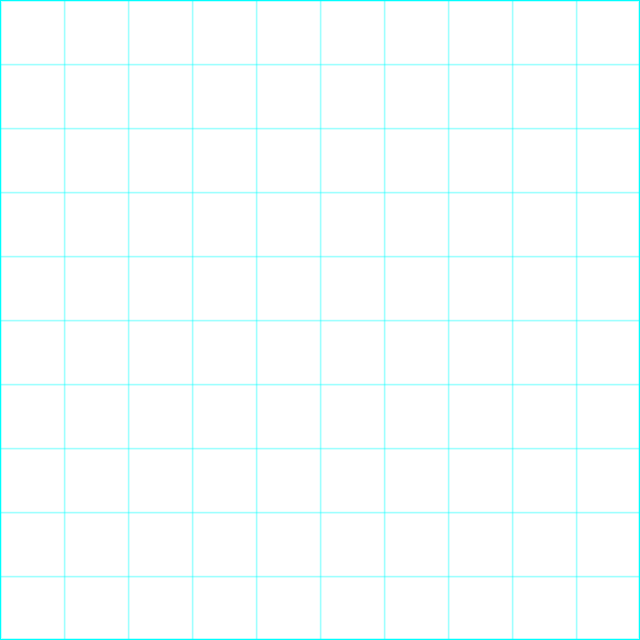
Write a Shadertoy shader that draws this pattern.

```glsl
const float CELLS = 10.0;                 // cells across and down
const float LINE_WIDTH = 1.3 / 512.0;
const float LINE_OPACITY = 0.38;
const float LINE_SHIFT = 0.5 / 512.0;     // inner lines sit slightly right and down
const float BORDER_WIDTH = 1.0 / 512.0;
const vec3 PAPER = vec3(1.0);
const vec3 INK = vec3(0.0, 1.0, 1.0);

// Box-filtered coverage of a band, for a signed distance inside its edge
vec2 coverage(vec2 inside, vec2 pixel) {
    return clamp(inside / pixel + 0.5, 0.0, 1.0);
}

// Distance on each axis to the nearest inner grid line
vec2 gridDistance(vec2 p) {
    vec2 index = clamp(round(p * CELLS), 1.0, CELLS - 1.0);
    return abs(p - index / CELLS);
}

void mainImage(out vec4 fragColor, in vec2 fragCoord) {
    vec2 pixel = 1.0 / iResolution.xy;
    vec2 uv = fragCoord * pixel;

    // Translucent inner lines, denser where they cross
    vec2 shifted = uv - vec2(LINE_SHIFT, -LINE_SHIFT);
    vec2 lines = LINE_OPACITY * coverage(0.5 * LINE_WIDTH - gridDistance(shifted), pixel);
    vec3 color = mix(PAPER, INK, lines.x);
    color = mix(color, INK, lines.y);

    // Opaque outer border
    vec2 edgeDistance = min(uv, 1.0 - uv);
    vec2 border = coverage(BORDER_WIDTH - edgeDistance, pixel);
    color = mix(color, INK, max(border.x, border.y));

    fragColor = vec4(color, 1.0);
}
```
